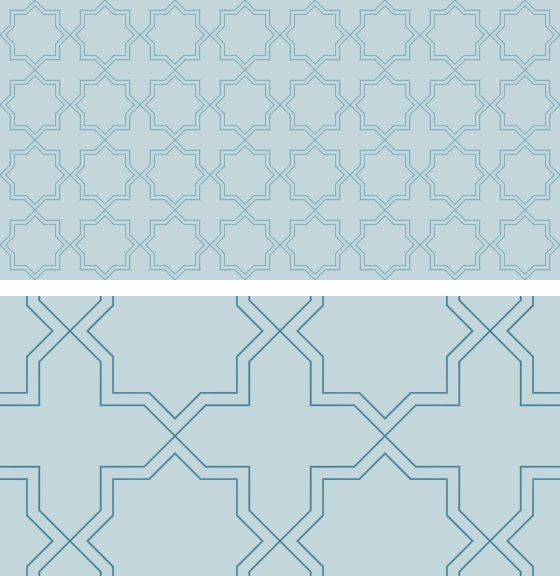
Top, the full canvas; bottom, a detail of the centre.
Write a WebGL 2 fragment shader that draws this pattern.

```glsl
#version 300 es
precision highp float;

uniform vec2 u_resolution;
out vec4 fragColor;

const float TAU = 6.28318531;
const vec2 REPEATS = vec2(8.0, 4.0);
const vec3 GROUND = vec3(0.76, 0.84, 0.86);
const vec3 INK = vec3(0.21, 0.465, 0.555);
const float OUTER_RADIUS = 0.5;
const float INNER_RADIUS = 0.417;
const float LINE_WIDTH = 0.0078;

// Eight-pointed star: union of an upright square and a diamond.
float starDistance(vec2 p, float radius) {
    vec2 q = abs(p);
    float side = radius * sqrt(0.5);
    float square = max(q.x, q.y) - side;
    float diamond = (q.x + q.y) * sqrt(0.5) - side;
    return min(square, diamond);
}

// Share of a filter window covered by a line at the given distance.
float lineCoverage(float dist, float width, float window) {
    float low = max(abs(dist) - 0.5 * window, -0.5 * width);
    float high = min(abs(dist) + 0.5 * window, 0.5 * width);
    return max(high - low, 0.0) / window;
}

// Layered sines with whole frequencies, so they wrap at the canvas edges.
float wrappedWaves(vec2 uv) {
    float broad = sin(TAU * dot(uv, vec2(5.0, 3.0)) + 1.3);
    float medium = sin(TAU * dot(uv, vec2(-17.0, 11.0)) + broad);
    float fine = sin(TAU * dot(uv, vec2(43.0, 29.0)) + 2.0 * medium);
    return 0.4 * broad + 0.35 * medium + 0.25 * fine;
}

void main() {
    vec2 uv = gl_FragCoord.xy / u_resolution;
    vec2 cell = fract(uv * REPEATS) - 0.5;
    vec2 pixel = REPEATS / u_resolution;
    float window = 1.25 * max(pixel.x, pixel.y);

    // Two nested outlines; outer tips meet at the cell edges.
    float outer = lineCoverage(starDistance(cell, OUTER_RADIUS), LINE_WIDTH, window);
    float inner = lineCoverage(starDistance(cell, INNER_RADIUS), LINE_WIDTH, window);

    // Slightly uneven ink.
    float strength = 0.94 + 0.06 * wrappedWaves(uv);
    vec3 color = mix(GROUND, INK, max(outer, inner) * strength);
    fragColor = vec4(color, 1.0);
}
```
